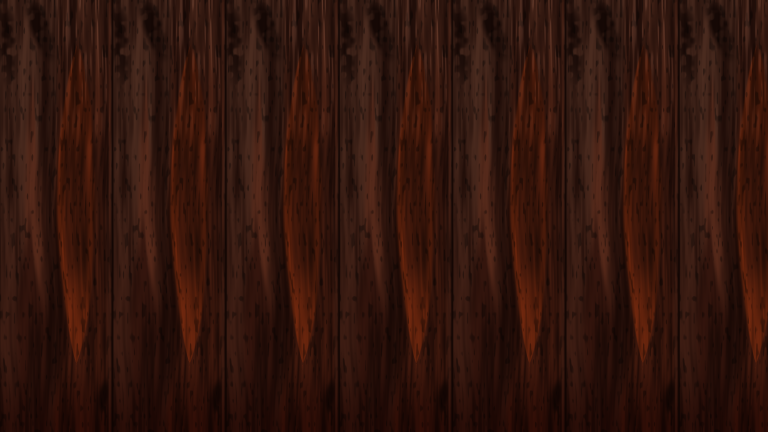
A WebGL 2 fragment shader for this texture:

```glsl
#version 300 es
precision highp float;
// Dark stained wood planks, repeated side by side, each with a red heartwood flame.

uniform vec2 u_resolution;
out vec4 outColor;

const float PLANKS = 6.78;          // planks across the canvas
const float PLANK_SHIFT = 0.006;    // phase of the first seam
const float SEAM_WIDTH = 0.011;     // in plank widths
const vec2 FLAME_SPAN = vec2(0.16, 0.90);
const float FLAME_CENTER = 0.685;
const float FLAME_HALF_WIDTH = 0.185;
const int SAMPLES = 3;              // supersampling per axis

const vec3 EBONY = vec3(0.095, 0.030, 0.016);
const vec3 UMBER = vec3(0.205, 0.093, 0.060);
const vec3 ASH_BROWN = vec3(0.290, 0.168, 0.122);
const vec3 CHESTNUT = vec3(0.365, 0.170, 0.105);
const vec3 MAHOGANY = vec3(0.225, 0.080, 0.036);
const vec3 EMBER = vec3(0.430, 0.150, 0.050);

float hash(vec2 p) {
  vec3 q = fract(vec3(p.xyx) * 0.1031);
  q += dot(q, q.yzx + 33.33);
  return fract((q.x + q.y) * q.z);
}

float noise(vec2 p) {
  vec2 i = floor(p), f = fract(p);
  f = f * f * (3.0 - 2.0 * f);
  float low = mix(hash(i), hash(i + vec2(1, 0)), f.x);
  float high = mix(hash(i + vec2(0, 1)), hash(i + vec2(1, 1)), f.x);
  return mix(low, high, f.y);
}

// 1 between a and b, with edges of softness s
float band(float x, float a, float b, float s) {
  return smoothstep(a - s, a + s, x) * (1.0 - smoothstep(b - s, b + s, x));
}

// Soft ellipse leaning sideways by slant
float blob(vec2 p, vec2 center, vec2 radius, float slant) {
  vec2 d = p - center;
  d.x += d.y * slant;
  return 1.0 - smoothstep(0.35, 1.1, length(d / radius));
}

// p.x runs across one plank, p.y up its length, both 0 to 1
vec3 plank(vec2 p) {
  // Fibres at three scales, gently bent
  float bend = 0.05 * (noise(vec2(p.x * 2.0, p.y * 4.0)) - 0.5);
  float x = p.x + bend;
  float broad = noise(vec2(x * 13.0, p.y * 2.5 + 7.0));
  float medium = noise(vec2(x * 34.0 + 5.0, p.y * 5.0));
  float fine = noise(vec2(x * 75.0, p.y * 14.0 + 3.0));
  float grain = smoothstep(0.2, 0.8, 0.38 * broad + 0.36 * medium + 0.26 * fine);
  float ragged = noise(vec2(x * 24.0, 2.0)) - 0.5;

  // Brown sapwood, greyer towards the top
  vec3 pale = mix(UMBER * 1.15, ASH_BROWN, smoothstep(0.1, 0.85, p.y));
  vec3 color = mix(EBONY, pale, 0.18 + 0.82 * grain);

  // Chestnut streaks with ragged ends, above a dark stain
  float streaks = band(x, 0.25, 0.44, 0.03) * band(p.y + 0.28 * ragged, 0.40, 0.71, 0.06);
  color = mix(color, mix(UMBER, CHESTNUT, grain), 0.7 * streaks);
  float stain = band(x, 0.17, 0.47, 0.04) * band(p.y + 0.25 * ragged, 0.06, 0.41, 0.06);
  color = mix(color, EBONY * (0.9 + 0.9 * grain), 0.6 * stain);
  color = mix(color, EBONY, 0.45 * band(x, 0.40, 0.47, 0.03) * band(p.y, 0.1, 0.85, 0.1));

  // Reddish wood towards the right edge
  float redSide = band(x, 0.50, 0.97, 0.03);
  color = mix(color, mix(EBONY, MAHOGANY * 1.25, grain), 0.65 * redSide * (1.0 - 0.6 * smoothstep(0.7, 1.0, p.y)));

  // Flame: ember rim, darker heart, bright lower tip
  float t = clamp((p.y - FLAME_SPAN.x) / (FLAME_SPAN.y - FLAME_SPAN.x), 0.0, 1.0);
  float halfWidth = FLAME_HALF_WIDTH * pow(sin(3.14159 * t), 0.75) + 0.001;
  float center = FLAME_CENTER + 0.02 * (noise(vec2(p.y * 9.0, 4.0)) - 0.5);
  float side = (p.x + 0.4 * bend - center) / halfWidth + 0.25 * ragged;
  float flame = (1.0 - smoothstep(0.82, 1.08, abs(side))) * band(p.y + 0.05 * ragged, FLAME_SPAN.x, FLAME_SPAN.y, 0.025);
  float rim = 0.85 * band(side, -1.05, -0.55, 0.15) + 0.4 * band(side, 0.55, 0.95, 0.12);
  float tips = 0.7 * band(p.y, 0.14, 0.34, 0.07) + 0.4 * band(p.y, 0.66, 0.86, 0.06);
  float glow = clamp(0.12 + max(rim, tips), 0.0, 1.0);
  vec3 heart = mix(MAHOGANY * 0.9, EMBER, glow) * (0.55 + 0.6 * grain);
  color = mix(color, heart, 0.9 * flame);

  // Speckled knots near the top, a small one near the foot
  float speckle = smoothstep(0.25, 0.65, noise(p * vec2(24.0, 75.0)));
  float knots = blob(p, vec2(0.36, 0.935), vec2(0.11, 0.085), 1.2) * (0.5 + 0.5 * speckle);
  knots += 0.75 * blob(p, vec2(0.07, 0.90), vec2(0.10, 0.12), 0.3) * speckle;
  knots += 0.8 * blob(p, vec2(0.92, 0.085), vec2(0.055, 0.045), -0.6);
  color = mix(color, EBONY * 0.7, clamp(knots, 0.0, 0.9));

  // Pores, then pale scratches at the upper right
  float pores = smoothstep(0.70, 0.9, noise(vec2(x * 60.0, p.y * 55.0)));
  color *= 1.0 - 0.35 * pores;
  float scratch = smoothstep(0.62, 0.85, fine) * band(x, 0.5, 0.98, 0.08) * smoothstep(0.55, 1.0, p.y);
  color += 0.10 * scratch * vec3(1.0, 0.72, 0.6);

  // Seam: worn pale edge beside a dark gap
  float wear = 0.4 + 0.6 * noise(vec2(3.0, p.y * 12.0));
  color = mix(color, CHESTNUT, 0.5 * wear * band(p.x, 0.965, 0.985, 0.006));
  float gap = 1.0 - smoothstep(0.4 * SEAM_WIDTH, SEAM_WIDTH, min(p.x, 1.0 - p.x));
  color = mix(color, EBONY * 0.6, 0.8 * gap);

  // Foot of the plank sinks into a red shadow
  return color * mix(vec3(0.72, 0.52, 0.45), vec3(1.0), smoothstep(0.0, 0.18, p.y));
}

void main() {
  vec3 sum = vec3(0.0);
  for (int j = 0; j < SAMPLES; j++) {
    for (int i = 0; i < SAMPLES; i++) {
      vec2 offset = (vec2(i, j) + 0.5) / float(SAMPLES) - 0.5;
      vec2 uv = (gl_FragCoord.xy + offset) / u_resolution;
      sum += plank(vec2(fract(uv.x * PLANKS + PLANK_SHIFT), uv.y));
    }
  }
  outColor = vec4(sum / float(SAMPLES * SAMPLES), 1.0);
}
```
